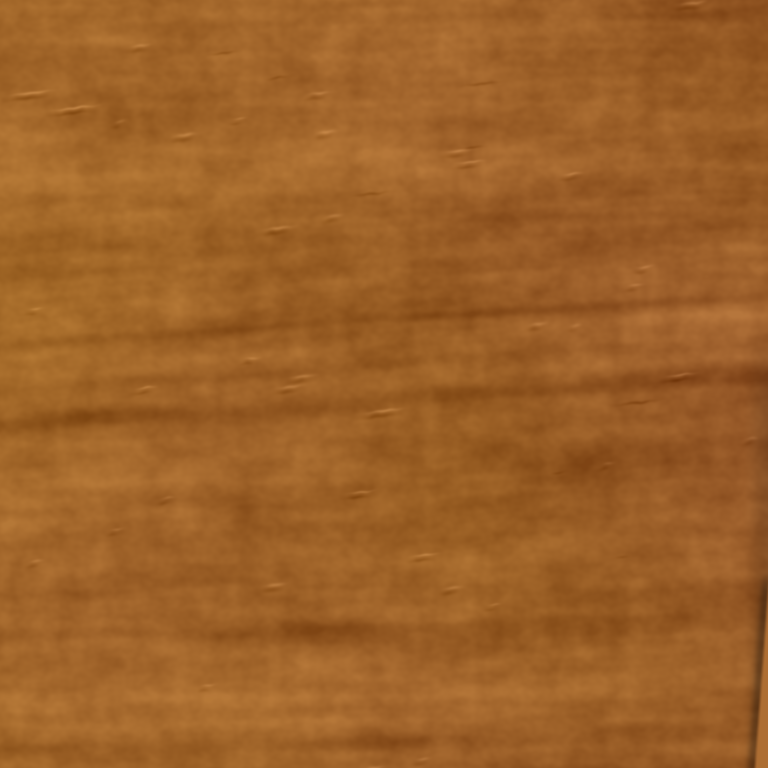
Reproduce this texture procedurally as a Shadertoy shader.

```glsl
// Smooth, warm brown wood board with soft, slightly rising grain and small glossy flecks.

vec2 hash2(vec2 p) {
    vec2 q = vec2(dot(p, vec2(127.1, 311.7)), dot(p, vec2(269.5, 183.3)));
    return fract(sin(q) * 43758.545);
}

vec2 gradientAt(vec2 cell) {
    float angle = 6.2832 * hash2(cell).x;
    return vec2(cos(angle), sin(angle));
}

float gradientNoise(vec2 p) {
    vec2 i = floor(p), f = fract(p);
    vec2 u = f * f * f * (f * (f * 6.0 - 15.0) + 10.0);
    vec2 e = vec2(0.0, 1.0);
    float low = mix(dot(gradientAt(i), f), dot(gradientAt(i + e.yx), f - e.yx), u.x);
    float high = mix(dot(gradientAt(i + e), f - e), dot(gradientAt(i + 1.0), f - 1.0), u.x);
    return mix(low, high, u.y);
}

// Height of the grain line through p, traced back to the left side
float grainHeight(vec2 p) {
    float rise = 0.025 + 0.04 * exp(-pow((p.y - 0.55) / 0.2, 2.0));
    return p.y - rise * p.x + 0.008 * gradientNoise(p * vec2(3.0, 4.0) + 5.0);
}

// Soft dark growth line, broken up along its length
float growthLine(vec2 p, float grain, float height, float width) {
    float d = (grain - height) / width;
    float presence = 0.65 + 0.9 * gradientNoise(vec2(p.x * 5.0, height * 91.0));
    return exp(-d * d) * max(presence, 0.0);
}

// Short raised flecks: pale glint above, faint shadow below
float flecks(vec2 p) {
    float light = 0.0;
    for (int i = 0; i < 46; i++) {
        float id = float(i);
        vec2 center = hash2(vec2(id, 3.7));
        vec2 kind = hash2(vec2(id, 19.3));
        vec2 d = p - center;
        d.y -= 0.12 * d.x + 0.002 * gradientNoise(vec2(p.x * 70.0, id));
        vec2 size = vec2(mix(0.006, 0.022, kind.x * kind.x), mix(0.0015, 0.0026, kind.y));
        vec2 glint = d / size;
        vec2 shadow = (d + vec2(0.006, 0.006)) / (size * vec2(1.0, 1.3));
        float pale = exp(-dot(glint, glint)) * step(0.25, kind.y);
        float dark = exp(-dot(shadow, shadow));
        light += (0.35 + 0.65 * kind.x) * (pale * 0.13 - dark * 0.085);
    }
    return light;
}

void mainImage(out vec4 fragColor, in vec2 fragCoord) {
    vec2 uv = fragCoord / iResolution.xy;
    float grain = grainHeight(uv);

    // Long grain bands, from broad to fine
    float tone = 0.58 - 0.42 * (uv.x - 0.5);
    tone += 0.65 * gradientNoise(vec2(uv.x * 1.3, grain * 7.0 + 2.0));
    tone += 0.50 * gradientNoise(vec2(uv.x * 2.5 + 8.0, grain * 26.0));
    tone += 0.32 * gradientNoise(vec2(uv.x * 7.0, grain * 65.0 + 4.0));

    // Cloudy mottling and faint upright ripples
    tone += 0.38 * gradientNoise(uv * vec2(11.0, 15.0));
    tone += 0.36 * gradientNoise(uv * vec2(27.0, 33.0) + 7.0);
    tone += 0.24 * gradientNoise(uv * vec2(58.0, 70.0) + 3.0);
    tone += 0.14 * gradientNoise(uv * vec2(110.0, 130.0));
    tone += 0.18 * gradientNoise(uv * vec2(42.0, 7.0) + 11.0);

    // Distinct growth lines and the pale band between them
    tone -= 0.55 * growthLine(uv, grain, 0.550, 0.007);
    tone -= 0.45 * growthLine(uv, grain, 0.490, 0.010);
    tone -= 0.75 * growthLine(uv, grain, 0.448, 0.013);
    tone -= 0.80 * growthLine(uv, grain, 0.170, 0.014);
    tone -= 0.75 * growthLine(uv, grain, 0.022, 0.012);
    tone -= 0.40 * growthLine(uv, grain, 0.960, 0.008);
    tone += 0.32 * exp(-pow((grain - 0.525) / 0.018, 2.0));

    tone = clamp(tone, -0.45, 1.35);
    vec3 color = mix(vec3(0.55, 0.32, 0.11), vec3(0.67, 0.43, 0.19), tone);

    // Golden to reddish drift of hue
    float golden = 0.4 - uv.x + gradientNoise(uv * 2.5 + 1.0);
    color += golden * vec3(-0.002, 0.008, -0.018);
    color += flecks(uv) * vec3(1.0, 0.95, 0.85);

    // Shaded right side and the lighter neighbouring piece at its foot
    color *= 1.0 - 0.13 * smoothstep(0.965, 1.0, uv.x) * smoothstep(0.6, 0.45, uv.y);
    float seam = uv.x - (0.998 - 0.075 * (0.25 - uv.y));
    float foot = smoothstep(0.26, 0.23, uv.y);
    color *= 1.0 - 0.28 * foot * exp(-pow(seam / 0.007, 2.0));
    color = mix(color, vec3(0.68, 0.43, 0.20), foot * smoothstep(0.001, 0.007, seam));

    fragColor = vec4(color, 1.0);
}
```
